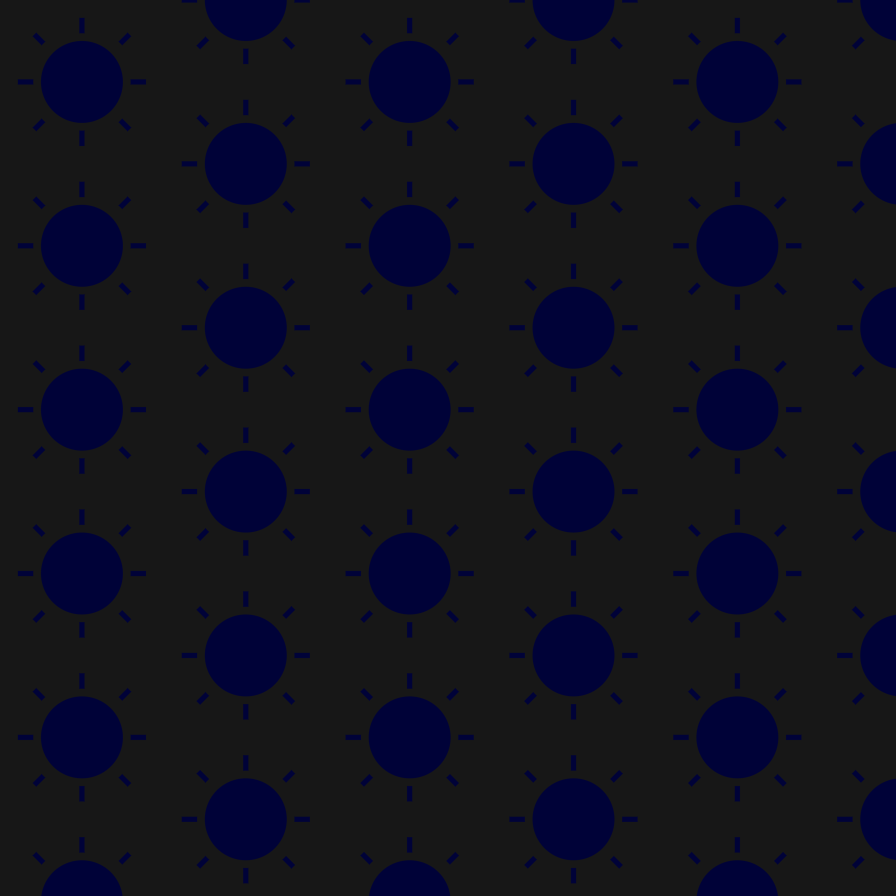
Reproduce this pattern procedurally as a three.js fragment shader.

```glsl
varying vec2 vUv;

const vec3 GROUND = vec3(0.09, 0.09, 0.09);
const vec3 NAVY = vec3(0.0, 0.008, 0.22);
const float CELL = 0.18288;       // repeat size in canvas units
const float SOFTNESS = 0.0016;    // edge blend in canvas units

// Sun proportions, in cells
const float DISC_RADIUS = 0.25;
const float RAY_HALF_WIDTH = 0.0158;
const vec2 STRAIGHT_SPAN = vec2(0.297, 0.391);
const vec2 DIAGONAL_SPAN = vec2(0.332, 0.410);

float boxDistance(vec2 p, vec2 halfSize) {
  vec2 d = abs(p) - halfSize;
  return length(max(d, 0.0)) + min(max(d.x, d.y), 0.0);
}

// Bar along the x axis, between span.x and span.y
float rayDistance(vec2 p, vec2 span, float halfWidth) {
  float middle = 0.5 * (span.x + span.y);
  float halfLength = 0.5 * (span.y - span.x);
  return boxDistance(p - vec2(middle, 0.0), vec2(halfLength, halfWidth));
}

float sunDistance(vec2 p) {
  // Fold the eight rays into one octant
  vec2 q = abs(p);
  q = vec2(max(q.x, q.y), min(q.x, q.y));
  vec2 turned = vec2(q.x + q.y, q.x - q.y) * sqrt(0.5);

  float disc = length(p) - DISC_RADIUS;
  float straight = rayDistance(q, STRAIGHT_SPAN, RAY_HALF_WIDTH);
  float diagonal = rayDistance(turned, DIAGONAL_SPAN, RAY_HALF_WIDTH);
  return min(disc, min(straight, diagonal));
}

// Grid from the top left, with odd columns dropped by half a cell
vec2 halfDropCell(vec2 uv, float size) {
  vec2 grid = vec2(uv.x, 1.0 - uv.y) / size;
  grid.y += 0.5 * mod(floor(grid.x), 2.0);
  return fract(grid) - 0.5;
}

void main() {
  float d = sunDistance(halfDropCell(vUv, CELL)) * CELL;
  float ink = 1.0 - smoothstep(-0.5 * SOFTNESS, 0.5 * SOFTNESS, d);
  gl_FragColor = vec4(mix(GROUND, NAVY, ink), 1.0);
}
```
